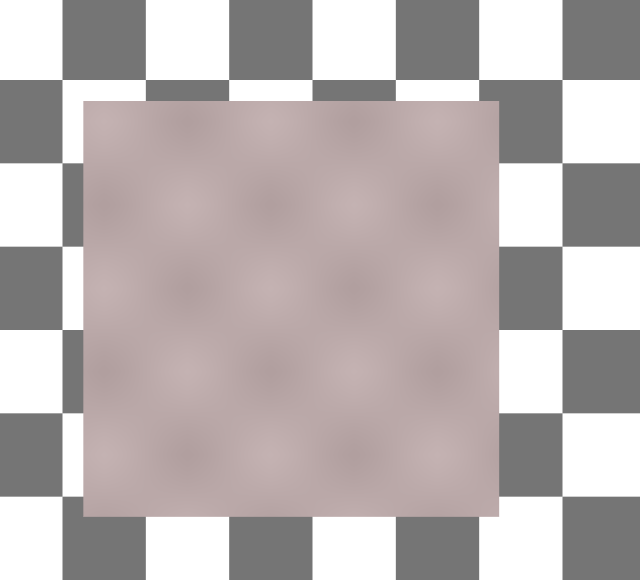
Give the GLSL for this texture, as a WebGL 2 fragment shader.

```glsl
#version 300 es
precision highp float;

uniform vec2 u_resolution;
out vec4 fragColor;

// Triangle wave of period 2: peaks at cell centres, zero on cell borders
vec2 cellWave(vec2 p) {
    return 4.0 * abs(fract(0.5 * p - 0.25) - 0.5) - 1.0;
}

float boxDistance(vec2 p, vec2 halfSize) {
    vec2 d = abs(p) - halfSize;
    return length(max(d, 0.0)) + min(max(d.x, d.y), 0.0);
}

void main() {
    // Cell units: 6.96 squares fit the canvas height
    float pixel = 6.96 / u_resolution.y;
    vec2 cell = gl_FragCoord.xy * pixel + vec2(0.25, 0.0);
    vec2 wave = cellWave(cell);

    // Sharp checkerboard with one-pixel borders
    vec2 side = clamp(wave / pixel, -1.0, 1.0);
    vec3 board = mix(vec3(0.46), vec3(1.0), 0.5 + 0.5 * side.x * side.y);

    // Frosted panel: the same squares, strongly blurred and tinted
    vec2 soft = mix(wave, sin(1.5708 * wave), 0.5);
    vec3 frosted = vec3(0.73, 0.66, 0.66) + 0.038 * soft.x * soft.y;

    float panel = boxDistance(cell - vec2(3.745, 3.253), vec2(2.495));
    float cover = clamp(0.5 - panel / pixel, 0.0, 1.0);
    fragColor = vec4(mix(board, frosted, cover), 1.0);
}
```
